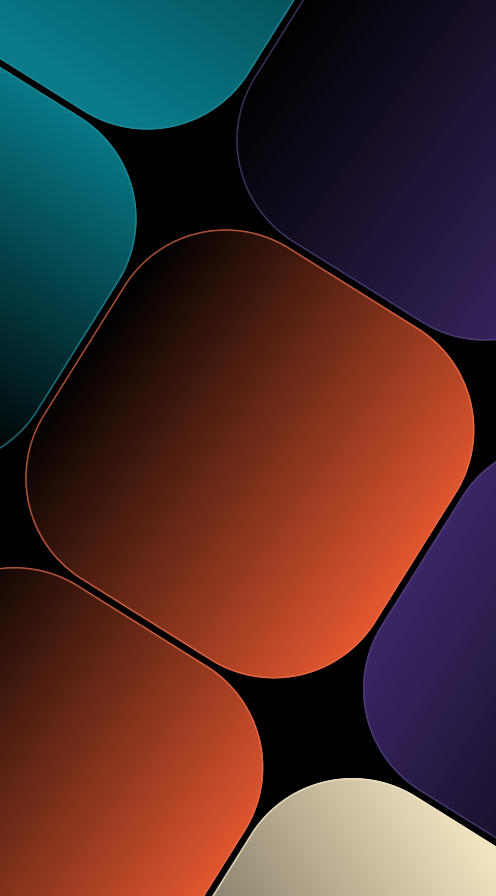
Give the GLSL for this background, as a WebGL 1 fragment shader.

```glsl
precision mediump float;
uniform vec2 u_resolution;

float roundedSquare(vec2 p, float halfSize, float radius) {
  vec2 q = abs(p) - halfSize + radius;
  return length(max(q, 0.0)) + min(max(q.x, q.y), 0.0) - radius;
}

// Full tone of the tile in a lattice cell
vec3 tileTone(vec2 cell) {
  if (cell.x < -0.5) return vec3(0.03, 0.48, 0.54);
  if (cell.x > 0.5 && cell.y < -0.5) return vec3(0.95, 0.89, 0.75);
  if (cell.x > 0.5 || cell.y > 0.5) return vec3(0.23, 0.15, 0.40);
  return vec3(0.90, 0.345, 0.19);
}

// Slope of the shading in xy, brightness at the tile centre in z
vec3 tileShading(vec2 cell) {
  if (cell.x < -0.5) {
    return cell.y > 0.5 ? vec3(0.0, -1.55, 0.70) : vec3(0.0, 2.6, 0.42);
  }
  if (cell.x > 0.5) {
    return cell.y < -0.5 ? vec3(0.64, 1.3, 0.72) : vec3(-2.4, 0.0, 0.47);
  }
  return vec3(2.25, -0.16, 0.49);
}

void main() {
  float pixel = 1.0 / u_resolution.y;
  vec2 p = (gl_FragCoord.xy - 0.5 * u_resolution) * pixel - vec2(0.002, -0.0065);

  // Tilted square lattice
  float tilt = radians(32.0);
  float c = cos(tilt);
  float s = sin(tilt);
  vec2 turned = vec2(c * p.x - s * p.y, s * p.x + c * p.y);
  float pitch = 0.4445;
  vec2 cell = floor(turned / pitch + 0.5);
  vec2 local = turned - cell * pitch;

  // Tile face with a linear shade
  float d = roundedSquare(local, 0.2188, 0.134);
  vec3 tone = tileTone(cell);
  vec3 shading = tileShading(cell);
  float light = clamp(dot(local, shading.xy) + shading.z, 0.0, 1.0);
  vec3 color = tone * light;

  // Thin bright rim
  float rim = 1.0 - smoothstep(0.0, 0.0007 + pixel, abs(d + 0.001));
  color = mix(color, mix(tone, vec3(1.0), 0.12), 0.75 * rim);

  // Black gaps between tiles
  color *= 1.0 - smoothstep(-0.5 * pixel, 0.5 * pixel, d);
  gl_FragColor = vec4(color, 1.0);
}
```
